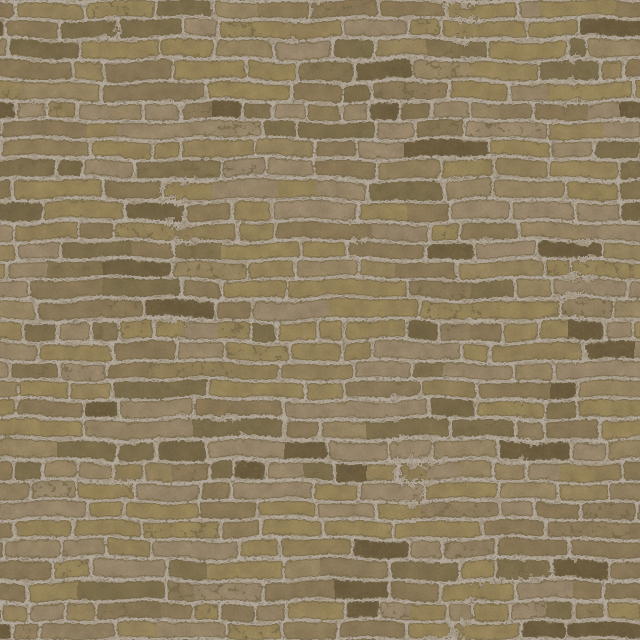
Reproduce this texture procedurally as a three.js fragment shader.

```glsl
#define ROWS 32.0
#define STRETCHERS 11.0
#define HEADERS 20.0
#define JOINT 0.10
#define JITTER 0.70
#define CLOSED 0.22
#define CORNER 0.15
#define RAGGED 0.24
#define WEAR 0.22
#define SOFT 0.04
#define TAU 6.2831853

varying vec2 vUv;

const vec3 OCHRE = vec3(0.58, 0.51, 0.35);
const vec3 UMBER = vec3(0.53, 0.46, 0.34);
const vec3 TAUPE = vec3(0.59, 0.52, 0.42);
const vec3 OLIVE = vec3(0.47, 0.42, 0.29);
const vec3 BURNT = vec3(0.42, 0.36, 0.25);
const vec3 LIME = vec3(0.70, 0.66, 0.61);
const vec3 DUST = vec3(0.63, 0.58, 0.50);

float hash(vec2 p) {
  return fract(sin(dot(p, vec2(127.1, 311.7))) * 43758.55);
}

// Tiling cellular noise: distance to the nearest scattered point
float cells(vec2 uv, float freq) {
  vec2 p = uv * freq;
  vec2 base = floor(p);
  float nearest = 2.0;
  for (int j = -1; j <= 1; j++) {
    for (int i = -1; i <= 1; i++) {
      vec2 cell = base + vec2(float(i), float(j));
      vec2 id = mod(cell, freq);
      vec2 point = cell + vec2(hash(id + 3.7), hash(id + 51.3));
      nearest = min(nearest, length(p - point));
    }
  }
  return nearest;
}

// Position of upright joint k, in bricks along its course
float jointAt(float k, float row, float count) {
  float jitter = count == HEADERS ? 0.5 * JITTER : JITTER;
  return k + jitter * (hash(vec2(mod(k, count), row + 9.0)) - 0.5);
}

// Half width of joint k; a negative gap closes it
float gapAt(float k, float row, float count) {
  float h = hash(vec2(mod(k, count) + 40.0, row));
  return h < CLOSED ? -0.14 : JOINT * (0.5 + 0.6 * h);
}

float roundedBox(vec2 p, vec2 lo, vec2 hi) {
  vec2 q = abs(p - 0.5 * (lo + hi)) - 0.5 * (hi - lo) + CORNER;
  return length(max(q, 0.0)) + min(max(q.x, q.y), 0.0) - CORNER;
}

void main() {
  // Wavering courses
  vec2 uv = vUv;
  vec2 turn = TAU * uv;
  float y = uv.y * ROWS
    + 0.08 * sin(3.0 * turn.x + 2.0 * turn.y)
    + 0.05 * sin(8.0 * turn.x - 5.0 * turn.y + 1.3)
    + 0.08 * sin(5.0 * turn.y);
  float row = mod(floor(y), ROWS);
  bool header = (row < 20.0 && mod(row, 7.0) == 1.0) || row == 26.0;
  float count = header ? HEADERS : STRETCHERS;
  float unit = ROWS / count;

  // Brick between two neighbouring joints
  float lean = 0.01 * sin(23.0 * turn.y + 4.0 * turn.x);
  float s = uv.x * count - 0.5 * mod(row, 2.0) - hash(vec2(row, 77.0)) + lean;
  float k = floor(s + 0.5);
  if (s < jointAt(k, row, count)) k -= 1.0;
  vec2 id = vec2(mod(k, count), row);
  float left = jointAt(k, row, count) * unit + gapAt(k, row, count);
  float right = jointAt(k + 1.0, row, count) * unit - gapAt(k + 1.0, row, count);
  float bottom = JOINT * (0.7 + 0.6 * hash(id + 12.0));
  float top = 1.0 - JOINT * (0.7 + 0.6 * hash(id + 25.0));
  float d = roundedBox(vec2(s * unit, fract(y)), vec2(left, bottom), vec2(right, top));

  // Ragged edges and worn patches
  float fine = cells(uv, 190.0);
  float grain = 0.55 * cells(uv, 76.0) + 0.45 * fine;
  float blotch = cells(uv, 34.0);
  float worn = smoothstep(0.65, 0.95, cells(uv, 11.0));
  d += RAGGED * (grain - 0.47) + WEAR * worn * smoothstep(0.3, 0.65, grain);

  // Brick tone, mottling and pits
  float tone = hash(id + 101.0);
  vec3 face = mix(OCHRE, TAUPE, smoothstep(0.35, 0.85, hash(id + 63.0)));
  face = mix(face, UMBER, 0.9 * smoothstep(0.5, 0.7, tone));
  face = mix(face, OLIVE, 0.8 * smoothstep(0.78, 0.88, tone));
  face = mix(face, BURNT, smoothstep(0.92, 0.96, tone));
  face *= 1.0 + 0.10 * (blotch - 0.45) + 0.07 * (fine - 0.45);
  float rough = mix(0.2, 0.75, step(0.75, hash(id + 144.0)));
  face = mix(face, OLIVE * 0.95, rough * smoothstep(0.5, 0.68, grain));

  // Dark rim just inside each brick
  float rim = smoothstep(-0.11, -0.02, d);
  face = mix(face, OLIVE * 0.92, 0.65 * rim);

  // Grainy mortar
  vec3 mortar = mix(LIME, DUST, smoothstep(0.3, 0.7, grain));
  mortar *= 1.0 - 0.12 * smoothstep(0.6, 0.85, fine);

  gl_FragColor = vec4(mix(face, mortar, smoothstep(-SOFT, SOFT, d)), 1.0);
}
```
